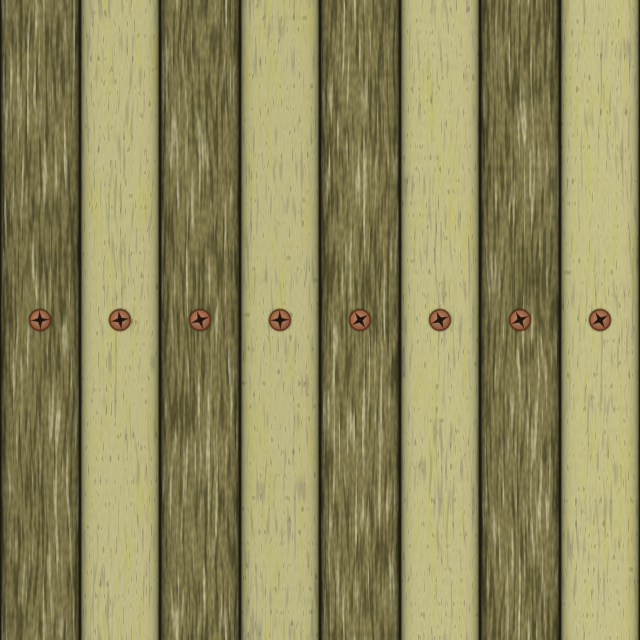
Give the GLSL for this texture, as a WebGL 1 fragment shader.

```glsl
precision highp float;
// Eight upright wooden planks, weathered olive and pale straw by turns, each held
// by one rusty cross-head screw at mid height. The grain is wrapping gradient
// noise stretched along the planks; grooves and screws are distance functions.

uniform vec2 u_resolution;

const float PLANKS = 8.0;
const float SCREW_RADIUS = 0.0170;

const vec3 GROOVE = vec3(0.10, 0.09, 0.06);
const vec3 OLIVE_DARK = vec3(0.34, 0.32, 0.19);
const vec3 OLIVE = vec3(0.49, 0.46, 0.29);
const vec3 BLEACHED = vec3(0.70, 0.68, 0.53);
const vec3 STRAW = vec3(0.755, 0.735, 0.525);
const vec3 STRAW_YELLOW = vec3(0.76, 0.73, 0.43);
const vec3 STRAW_GREY = vec3(0.61, 0.585, 0.46);
const vec3 RUST_RIM = vec3(0.36, 0.18, 0.09);
const vec3 RUST = vec3(0.58, 0.37, 0.25);
const vec3 COPPER = vec3(0.71, 0.51, 0.39);
const vec3 SLOT = vec3(0.17, 0.11, 0.07);

float hash(vec2 p) {
  return fract(sin(dot(p, vec2(127.1, 311.7))) * 43758.5);
}

float corner(vec2 cell, vec2 offset, vec2 cells, float seed) {
  float angle = 6.2832 * hash(mod(cell, cells) + seed * 7.37);
  return dot(vec2(cos(angle), sin(angle)), offset);
}

// Gradient noise, about -1 to 1, repeating after a whole number of cells
float noise(vec2 uv, vec2 cells, float seed) {
  vec2 p = uv * cells;
  vec2 i = floor(p);
  vec2 f = p - i;
  vec2 w = f * f * f * (f * (f * 6.0 - 15.0) + 10.0);
  vec2 e = vec2(1.0, 0.0);
  float low = mix(corner(i, f, cells, seed),
                  corner(i + e.xy, f - e.xy, cells, seed), w.x);
  float high = mix(corner(i + e.yx, f - e.yx, cells, seed),
                   corner(i + e.xx, f - e.xx, cells, seed), w.x);
  return 1.5 * mix(low, high, w.y);
}

// Olive boards with long bleached fibres
vec3 weatheredWood(vec2 uv) {
  float patches = noise(uv, vec2(28.0, 5.0), 1.3);
  float body = noise(uv, vec2(200.0, 14.0), 2.7) + 0.5 * patches;
  float fibres = 0.7 * noise(uv, vec2(152.0, 8.0), 3.1)
               + 0.5 * noise(uv, vec2(240.0, 15.0), 4.9);
  float fine = noise(uv, vec2(256.0, 80.0), 5.3);
  vec3 wood = mix(OLIVE_DARK, OLIVE, smoothstep(-0.65, 0.15, body));
  wood = mix(wood, BLEACHED, 0.9 * smoothstep(0.08, 0.75, fibres + 0.25 * patches));
  return wood * (1.0 + 0.14 * fine);
}

// Straw boards with faint yellow and grey fibres and short dark flecks
vec3 paleWood(vec2 uv) {
  float yellow = noise(uv, vec2(144.0, 9.0), 6.1) + 0.5 * noise(uv, vec2(32.0, 4.0), 7.7);
  float grey = noise(uv, vec2(208.0, 18.0), 8.3) + 0.4 * noise(uv, vec2(24.0, 5.0), 9.1);
  float flecks = noise(uv, vec2(256.0, 56.0), 10.9);
  vec3 wood = mix(STRAW, STRAW_YELLOW, 0.6 * smoothstep(0.0, 0.7, yellow));
  wood = mix(wood, STRAW_GREY, 0.65 * smoothstep(0.15, 0.85, grey));
  wood *= 1.0 - 0.2 * smoothstep(0.35, 0.85, flecks);
  return wood * (1.0 + 0.04 * flecks);
}

// Dark groove at the plank sides, rounding off into the face
vec3 roundEdges(vec3 wood, float edge) {
  float shade = 1.0 - 0.72 * exp(-edge / 0.045);
  return mix(GROOVE, wood * shade, smoothstep(0.0, 0.028, edge));
}

// Four tapering arms of the driver slot
float slotDistance(vec2 p, float angle) {
  float c = cos(angle);
  float s = sin(angle);
  vec2 q = abs(vec2(c * p.x + s * p.y, c * p.y - s * p.x));
  float along = max(q.x, q.y);
  return min(q.x, q.y) - 0.0034 * (1.0 - along / 0.0125);
}

vec3 addScrew(vec3 wood, vec2 p, float angle, float pixel) {
  float r = length(p);
  float shadow = 1.0 - smoothstep(-0.002, 0.004, r - SCREW_RADIUS);
  vec3 color = wood * (1.0 - 0.35 * shadow);
  float light = 1.0 + 0.09 * dot(p, vec2(-0.6, 0.8)) / SCREW_RADIUS;
  vec3 head = mix(COPPER, RUST, smoothstep(0.004, 0.015, r)) * light;
  head = mix(head, RUST_RIM, smoothstep(0.0138, 0.0160, r));
  float slot = slotDistance(p, angle);
  head = mix(head, SLOT, 1.0 - smoothstep(-0.5 * pixel, pixel, slot));
  head *= 1.0 - 0.3 * exp(-r * r / 0.00003);
  return mix(color, head, 1.0 - smoothstep(-pixel, pixel, r - SCREW_RADIUS));
}

void main() {
  vec2 uv = gl_FragCoord.xy / u_resolution;
  float pixel = 1.0 / u_resolution.y;
  float plank = floor(uv.x * PLANKS);
  float across = fract(uv.x * PLANKS);
  float variation = hash(vec2(plank, 5.7));

  // Grain slides along each plank by its own amount and wavers a little
  vec2 grain = uv + vec2(0.003 * noise(uv, vec2(16.0, 5.0), 11.7), variation);
  vec3 color = mod(plank, 2.0) < 0.5 ? weatheredWood(grain) : paleWood(grain);
  color *= 0.98 + 0.04 * variation;

  color = roundEdges(color, 0.5 - abs(across - 0.5));
  vec2 fromScrew = vec2((across - 0.5) / PLANKS, uv.y - 0.5);
  color = addScrew(color, fromScrew, 0.6 * variation, pixel);
  gl_FragColor = vec4(color, 1.0);
}
```
